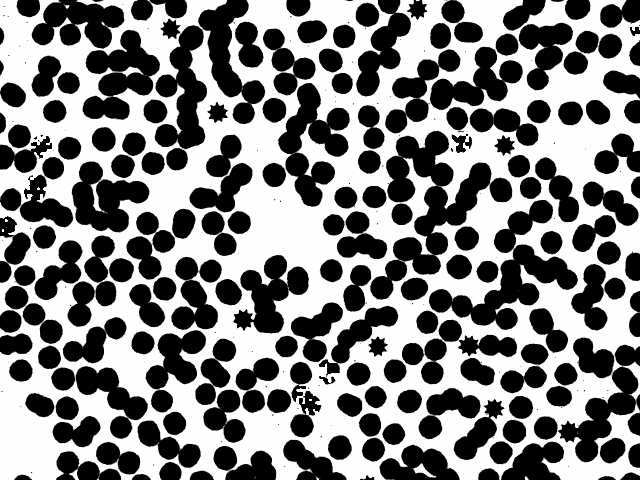
A WebGL 2 fragment shader for this texture:

```glsl
#version 300 es
precision highp float;
precision highp int;

// Black blood-smear cells on white: a jittered hexagonal lattice is relaxed so
// cells crowd without piling up, then each site draws a round, oval, two-lobed
// or spiky blob as a distance field. Sparse specks of debris lie in between.

uniform vec2 u_resolution;
out vec4 fragColor;

const float SPACING = 0.0628;       // lattice step, in canvas heights
const float JITTER = 0.72;          // full jitter range, in lattice steps
const float CLEARANCE = 0.052;      // closer sites push each other apart
const float REACH = 0.085;          // sites farther than this cannot touch
const vec3 PAPER = vec3(0.995);
const vec3 INK = vec3(0.0);

// Integer hash: three values in 0..1 for a cell and a seed.
vec3 hash3(ivec2 cell, int seed) {
  uvec3 v = uvec3(ivec3(cell, seed)) * 1664525u + 1013904223u;
  v.x += v.y * v.z; v.y += v.z * v.x; v.z += v.x * v.y;
  v ^= v >> 16u;
  v.x += v.y * v.z; v.y += v.z * v.x; v.z += v.x * v.y;
  return vec3(v >> 8u) / 16777216.0;
}

float valueNoise(vec2 p, int seed) {
  ivec2 c = ivec2(floor(p));
  vec2 f = fract(p);
  f = f * f * (3.0 - 2.0 * f);
  float low = mix(hash3(c, seed).x, hash3(c + ivec2(1, 0), seed).x, f.x);
  float high = mix(hash3(c + ivec2(0, 1), seed).x, hash3(c + ivec2(1, 1), seed).x, f.x);
  return mix(low, high, f.y);
}

float smoothUnion(float a, float b, float k) {
  float h = max(k - abs(a - b), 0.0) / k;
  return min(a, b) - 0.25 * k * h * h;
}

// Jittered lattice point.
vec2 looseSite(ivec2 id) {
  vec2 lattice = vec2(float(id.x) + 0.5 * float(id.y & 1), 0.866 * float(id.y));
  return SPACING * (lattice + JITTER * (hash3(id, 1).xy - 0.5));
}

// Lattice point after one step of repulsion from its neighbours.
vec2 relaxedSite(ivec2 id, vec2 site) {
  vec2 push = vec2(0.0);
  for (int j = -1; j <= 1; j++)
  for (int i = -1; i <= 1; i++) {
    if (i == 0 && j == 0) continue;
    vec2 away = site - looseSite(id + ivec2(i, j));
    float dist = max(length(away), 1e-4);
    push += away / dist * max(CLEARANCE - dist, 0.0) * 0.42;
  }
  return site + push;
}

// Random vacancies, gathered into a few larger clearings.
bool isVacant(ivec2 id) {
  float clearing = 1.0 - smoothstep(0.12, 0.22, valueNoise(vec2(id) * 0.22, 7));
  return hash3(id, 2).x < 0.045 + 0.9 * clearing;
}

// Two merged circles: a disc, an oval or a dumbbell depending on the spread.
float lobedCell(vec2 q, float angle, float spread, float radiusA, float radiusB) {
  vec2 offset = spread * vec2(cos(angle), sin(angle));
  return smoothUnion(length(q - offset) - radiusA, length(q + offset) - radiusB, 0.007);
}

float spikyCell(vec2 q, float angle, float radius) {
  float wave = 0.5 + 0.5 * cos(9.0 * (atan(q.y, q.x) + angle) + 1.3 * sin(angle));
  return 0.8 * (length(q) - radius - 0.0055 * wave * wave);
}

float cellShape(vec2 p, vec2 q, ivec2 id) {
  vec3 kind = hash3(id, 3);
  vec3 size = hash3(id, 4);
  float angle = 6.2832 * kind.y;
  if (kind.x < 0.04) return spikyCell(q, angle, 0.0155 + 0.002 * size.x);
  float spread = 0.003 * kind.z;                                // round
  if (kind.x > 0.65) spread = mix(0.004, 0.010, kind.z);        // oval
  if (kind.x > 0.87) spread = mix(0.0125, 0.0185, kind.z);      // two lobes
  float d = lobedCell(q, angle, spread, 0.0196 + 0.004 * size.x, 0.0196 + 0.004 * size.y);
  // A few cells are eaten away in ragged patches.
  if (size.z < 0.018) d += 0.024 * smoothstep(0.45, 0.85, valueNoise(p * 150.0, 8));
  return d;
}

float cellField(vec2 p) {
  float field = 1.0;
  int row = int(round(p.y / (0.866 * SPACING)));
  int column = int(round(p.x / SPACING));
  for (int j = -2; j <= 2; j++)
  for (int i = -2; i <= 2; i++) {
    ivec2 id = ivec2(column + i, row + j);
    vec2 site = looseSite(id);
    if (distance(p, site) > REACH || isVacant(id)) continue;
    field = smoothUnion(field, cellShape(p, p - relaxedSite(id, site), id), 0.003);
  }
  // Uneven outline: a gentle wobble plus a fine roughness.
  return field + 0.0026 * (valueNoise(p * 65.0, 5) - 0.5) + 0.0014 * (valueNoise(p * 260.0, 6) - 0.5);
}

float debrisField(vec2 p) {
  vec2 g = p / 0.012;
  ivec2 cell = ivec2(floor(g));
  vec3 h = hash3(cell, 9);
  float patchiness = 1.0 - smoothstep(0.15, 0.45, valueNoise(p * 5.0, 10));
  if (h.z > 0.012 + 0.06 * patchiness) return 1.0;
  return length(fract(g) - 0.2 - 0.6 * h.xy) * 0.012 - mix(0.0004, 0.0012, hash3(cell, 11).x);
}

void main() {
  vec2 p = gl_FragCoord.xy / u_resolution.y;
  float d = min(cellField(p), debrisField(p));
  float coverage = clamp(0.5 - d * u_resolution.y, 0.0, 1.0);
  fragColor = vec4(mix(PAPER, INK, coverage), 1.0);
}
```
